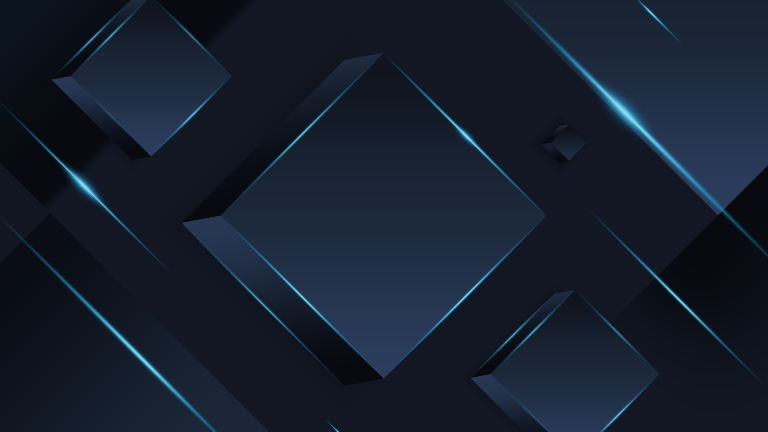
Give the GLSL for this background, as a Shadertoy shader.

```glsl
const vec3 BASE = vec3(0.070, 0.090, 0.138);
const vec3 SHADOW = vec3(0.027, 0.035, 0.058);
const vec3 TEAL = vec3(0.045, 0.080, 0.120);
const vec3 SLATE = vec3(0.105, 0.152, 0.220);
const vec3 NAVY = vec3(0.168, 0.238, 0.365);
const vec3 GLOW = vec3(0.120, 0.580, 0.800);
const vec3 CORE = vec3(0.620, 0.960, 1.000);

const vec2 LEFT_CROSS = vec2(0.116, 0.507);
const vec2 RIGHT_CROSS = vec2(1.662, 0.502);
const vec2 EXTRUDE = vec2(-0.241, -0.045);
const float RIM_WIDTH = 0.0032;

// Blocks: centre, radius, rim strength
const int BLOCKS = 4;
const vec4 BLOCK[BLOCKS] = vec4[](
    vec4(0.888, 0.501, 0.377, 1.0), vec4(0.350, 0.824, 0.186, 0.75),
    vec4(1.331, 0.134, 0.195, 0.75), vec4(1.317, 0.670, 0.042, 0.0));

// Streaks: start, horizontal run, peak along the run; then width, flare
const int STREAKS = 7;
const vec4 STREAK[STREAKS] = vec4[](
    vec4(1.172, 1.014, 0.680, 0.40), vec4(1.465, 1.012, 0.115, 0.35),
    vec4(-0.005, 0.769, 0.405, 0.49), vec4(-0.012, 0.510, 0.600, 0.57),
    vec4(1.359, 0.519, 0.412, 0.52), vec4(0.887, 0.877, 0.377, 0.51),
    vec4(0.755, 0.028, 0.100, 0.30));
const vec2 STREAK_SIZE[STREAKS] = vec2[](
    vec2(0.0075, 0.026), vec2(0.003, 0.0), vec2(0.0035, 0.018), vec2(0.006, 0.0),
    vec2(0.0038, 0.0), vec2(0.003, 0.011), vec2(0.002, 0.0));

float pixel;

float cover(float inside) {
    return smoothstep(-0.5, 0.5, inside / pixel);
}

// Tapered light line with an optional flare around its peak
vec3 addBeam(vec3 col, vec2 p, vec2 a, vec2 b, float peak, vec2 size, float strength) {
    float len = length(b - a);
    vec2 dir = (b - a) / len;
    vec2 q = p - a;
    float t = dot(q, dir) / len;
    float d = abs(q.x * dir.y - q.y * dir.x);
    float taper = smoothstep(0.0, peak, t) * (1.0 - smoothstep(peak, 1.0, t));
    float width = max(size.x * (0.35 + 0.65 * taper), 0.6 * pixel);
    float body = 0.9 * sqrt(taper) * exp(-d * d / (width * width));
    float hot = pow(taper, 4.0) * exp(-3.0 * d * d / (width * width));
    if (size.y > 0.0) {
        float along = (t - peak) * len / (size.y * 3.6);
        float lobe = exp(-along * along);
        float across = d / (size.y * (0.2 + 0.5 * lobe));
        body = max(body, 0.85 * lobe * exp(-across * across));
        hot = max(hot, lobe * lobe * exp(-6.0 * across * across));
    }
    col = mix(col, GLOW, body * strength);
    return mix(col, CORE, 0.8 * hot * strength);
}

// Side wall spanned by an edge and the extrusion: x = coverage, y = place along edge
vec2 wall(vec2 q, vec2 edge, vec2 depth) {
    vec2 st = inverse(mat2(edge, depth)) * q;
    vec2 inside = min(st, 1.0 - st);
    float area = abs(edge.x * depth.y - edge.y * depth.x);
    float d = min(inside.x * area / length(depth), inside.y * area / length(edge));
    return vec2(cover(d), clamp(st.x, 0.0, 1.0));
}

vec3 addBlock(vec3 col, vec2 p, vec4 block) {
    float r = block.z;
    bool tiny = block.w == 0.0;
    vec2 q = p - block.xy;
    vec2 depth = EXTRUDE * r * (tiny ? 2.2 : 1.0);
    vec2 left = vec2(-r, 0.0), top = vec2(0.0, r), right = -left, bottom = -top;

    // Soft shadow
    vec2 s = abs(q - depth);
    float shade = 1.0 - smoothstep(0.7, tiny ? 2.0 : 1.25, (s.x + s.y) / r);
    col = mix(col, SHADOW, shade * 0.6);

    // Side walls
    vec2 upper = wall(q - left, top - left, depth);
    vec2 lower = wall(q - left, bottom - left, depth);
    float dim = tiny ? 0.5 : 0.9;
    col = mix(col, mix(SHADOW, SLATE * 1.15, upper.y * upper.y), upper.x);
    col = mix(col, mix(NAVY * dim, SHADOW, smoothstep(0.0, 0.95, lower.y)), lower.x);

    // Front face
    float h = clamp(0.5 - 0.5 * q.y / r, 0.0, 1.0);
    vec3 face = mix(BASE * 0.85, SLATE, smoothstep(0.0, 0.5, h));
    face = mix(face, NAVY, smoothstep(0.4, 1.0, h));
    if (tiny) face *= 0.75;
    col = mix(col, face, cover((r - abs(q.x) - abs(q.y)) * 0.7071));
    if (tiny) return col;

    // Glowing rims
    vec2 rim = vec2(RIM_WIDTH, 0.0);
    bool big = block.w == 1.0;
    col = addBeam(col, q, left, top, 0.5, rim, 0.8 * block.w);
    col = addBeam(col, q, top, right, 0.5, rim, 0.55 * block.w);
    col = addBeam(col, q, right, bottom, 0.5, rim, block.w);
    col = addBeam(col, q, left, bottom, 0.5, rim, big ? 1.0 : 0.15);
    return addBeam(col, q, left + depth, (big ? bottom : top) + depth, 0.5, rim, 0.6);
}

// Large diagonal panels meeting at two crossings
vec3 panels(vec2 p) {
    vec2 a = p - LEFT_CROSS, b = p - RIGHT_CROSS;
    float ua = a.x + a.y, va = a.x - a.y;
    float ub = b.x + b.y, vb = b.x - b.y;
    vec3 col = BASE;
    vec3 corner = mix(SHADOW, TEAL, smoothstep(0.1, 0.6, -va));
    col = mix(col, corner, cover(ua) * smoothstep(0.0, 0.05, -va));
    col = mix(col, BASE * 0.95, cover(-ua) * cover(-va));
    vec3 floorTone = mix(SHADOW * 1.4, SLATE, smoothstep(0.0, 0.95, va));
    col = mix(col, floorTone, cover(-ua) * cover(va));
    float fade = smoothstep(-0.6, -0.15, ub) * (1.0 - smoothstep(0.0, 0.6, vb));
    col = mix(col, SHADOW, fade * cover(vb));
    vec3 bright = mix(SLATE * 0.9, NAVY, smoothstep(0.0, 0.5, 1.0 - p.y));
    return mix(col, bright, cover(ub) * cover(-vb));
}

void mainImage(out vec4 fragColor, in vec2 fragCoord) {
    pixel = 1.0 / iResolution.y;
    vec2 p = fragCoord * pixel;
    vec3 col = panels(p);
    for (int i = 0; i < BLOCKS; i++) col = addBlock(col, p, BLOCK[i]);
    for (int i = 0; i < STREAKS; i++) {
        vec4 s = STREAK[i];
        col = addBeam(col, p, s.xy, s.xy + vec2(s.z, -s.z), s.w, STREAK_SIZE[i], 1.0);
    }
    fragColor = vec4(col, 1.0);
}
```
